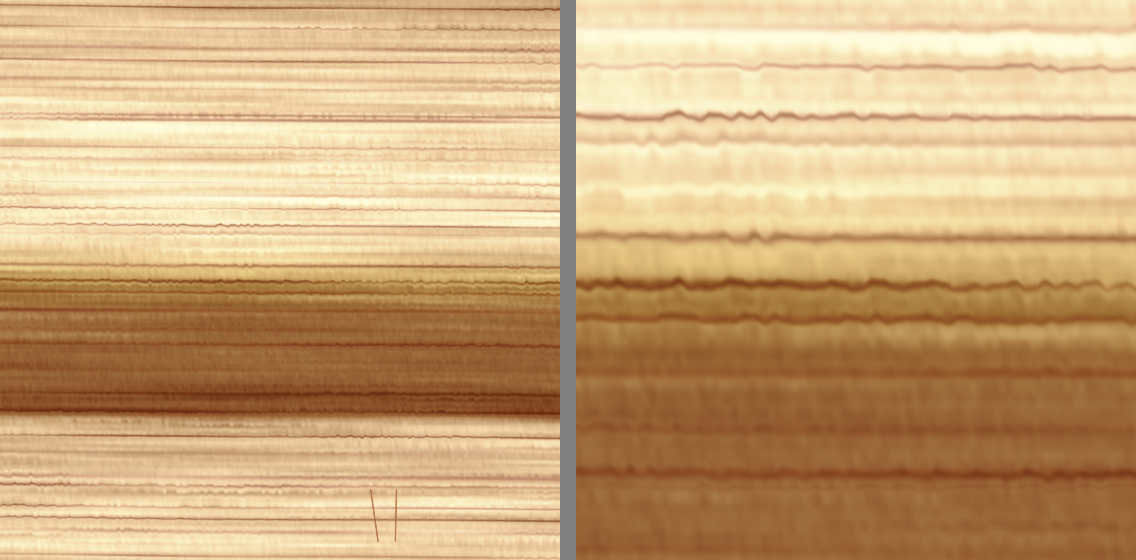
Left, the full canvas; right, a detail of the centre.
This texture is drawn by a Shadertoy shader. Its source:

```glsl
#define LINE_COUNT 34
#define SLOPE 0.008
#define STREAK_CONTRAST 1.15
#define LINE_DEPTH 2.5
#define FIBRE_CONTRAST 0.75
#define FRAY 0.005

float hash(vec2 p) {
    vec3 q = fract(p.xyx * vec3(0.1031, 0.1030, 0.0973));
    q += dot(q, q.yzx + 33.33);
    return fract((q.x + q.y) * q.z);
}

float noise(vec2 p) {
    vec2 cell = floor(p), f = fract(p);
    f = f * f * (3.0 - 2.0 * f);
    float low = mix(hash(cell), hash(cell + vec2(1, 0)), f.x);
    float high = mix(hash(cell + vec2(0, 1)), hash(cell + vec2(1, 1)), f.x);
    return mix(low, high, f.y);
}

// Wood colours from deep brown (tone -1) to pale cream (tone 6)
vec3 woodColour(float tone) {
    vec3 ramp[8] = vec3[8](
        vec3(0.43, 0.20, 0.08), vec3(0.55, 0.33, 0.17),
        vec3(0.63, 0.44, 0.25), vec3(0.76, 0.61, 0.43),
        vec3(0.86, 0.72, 0.55), vec3(0.95, 0.83, 0.65),
        vec3(0.98, 0.94, 0.77), vec3(1.00, 0.99, 0.87));
    float position = clamp(tone + 1.0, 0.0, 6.999);
    int index = int(position);
    return mix(ramp[index], ramp[index + 1], fract(position));
}

// Broad light and shadow, with depth measured down from the top
float broadTone(float depth) {
    float upper = mix(2.9, 4.1, smoothstep(0.0, 0.09, depth));
    upper += 0.75 * smoothstep(0.13, 0.28, depth);
    upper -= 0.9 * smoothstep(0.39, 0.44, depth);
    float shadow = mix(0.95, 0.1, smoothstep(0.54, 0.72, depth));
    float lower = mix(3.1, 4.0, smoothstep(0.75, 0.95, depth));
    float tone = mix(upper, shadow, smoothstep(0.44, 0.56, depth));
    return mix(tone, lower, smoothstep(0.728, 0.768, depth));
}

// Layered streaks that run almost unbroken across the canvas
float streaks(vec2 p) {
    float sum = 0.9 * (noise(p * vec2(1.2, 27.0)) - 0.5);
    sum += 1.3 * (noise(p * vec2(2.3, 74.0) + 17.0) - 0.5);
    sum += 1.2 * (noise(p * vec2(5.0, 165.0) + 41.0) - 0.5);
    return sum;
}

// Dark growth lines: crisp below, frayed into short fibres above
float growthLines(vec2 p, float fibre) {
    float sum = 0.0;
    for (int i = 0; i < LINE_COUNT; i++) {
        float id = float(i);
        float centre = (id + hash(vec2(id, 3.0))) / float(LINE_COUNT);
        float width = mix(0.0018, 0.0042, pow(hash(vec2(id, 7.0)), 2.0));
        float d = (p.y - centre) / width;
        float core = exp(-d * d);
        float fringe = step(0.0, d) * exp(-d * d * 0.12) * (1.0 - core);
        float patches = smoothstep(0.1, 0.75, noise(vec2(p.x * 4.0, id * 5.3)));
        float strength = mix(0.15, 1.0, hash(vec2(id, 11.0)));
        float frayed = fringe * smoothstep(0.4, 0.8, fibre) * 0.6;
        sum += strength * (core * mix(0.45, 1.0, patches) + frayed * patches);
    }
    return min(sum, 1.2);
}

float scratch(vec2 p, vec2 a, vec2 b) {
    vec2 along = b - a;
    float h = clamp(dot(p - a, along) / dot(along, along), 0.0, 1.0);
    return 1.0 - smoothstep(0.0005, 0.0022, length(p - a - along * h));
}

void mainImage(out vec4 fragColor, in vec2 fragCoord) {
    vec2 uv = fragCoord / iResolution.xy;

    // Slight tilt and bend of the grain
    vec2 grain = uv;
    grain.y += SLOPE * uv.x + 0.004 * (noise(uv * vec2(2.5, 3.0)) - 0.5);
    float depth = 1.0 - grain.y + 0.5 * SLOPE;
    float tone = broadTone(depth);
    float light = smoothstep(0.5, 3.5, tone);

    // Short upright fibres that roughen the streak edges
    float lean = uv.x + 0.12 * uv.y;
    float fibre = noise(vec2(lean * 165.0, grain.y * 48.0));
    float fine = noise(vec2(lean * 230.0, grain.y * 120.0) + 63.0);
    float rough = smoothstep(0.35, 0.8, noise(grain * vec2(3.0, 24.0) + 29.0));
    vec2 frayed = grain;
    frayed.y += FRAY * (fibre - 0.5) * mix(0.2, 1.0, rough);

    // Tone layers
    float lines = growthLines(frayed, fibre);
    tone += streaks(frayed) * STREAK_CONTRAST * mix(0.5, 1.0, light);
    tone += (fibre - 0.5) * FIBRE_CONTRAST * mix(0.45, 1.0, rough * light);
    tone += (fine - 0.5) * 0.4;
    tone -= lines * LINE_DEPTH * mix(0.48, 1.0, light);
    vec3 colour = woodColour(tone);

    // Rosy lines, and an olive cast where the surface turns away
    vec3 lineTint = mix(vec3(1.0, 0.86, 0.78), vec3(0.96, 0.88, 0.96), light);
    colour *= mix(vec3(1), lineTint, min(lines, 1.0));
    float turn = exp(-pow((depth - 0.505) / 0.045, 2.0));
    colour *= mix(vec3(1), vec3(0.98, 0.98, 0.80), turn);

    // Two fine scratches
    float marks = scratch(uv, vec2(0.662, 0.125), vec2(0.675, 0.034));
    marks = max(marks, scratch(uv, vec2(0.708, 0.125), vec2(0.706, 0.034)));
    colour = mix(colour, vec3(0.65, 0.38, 0.22), marks * 0.75);

    fragColor = vec4(clamp(colour, 0.0, 1.0), 1.0);
}
```
